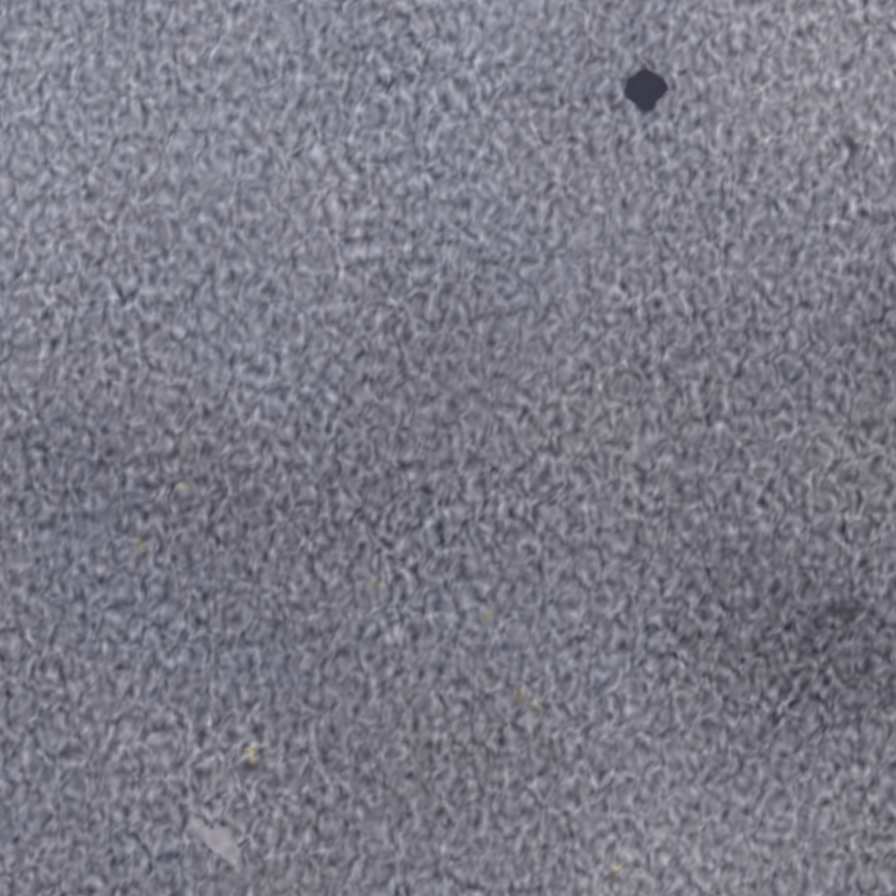
Give the GLSL for this texture, as a three.js fragment shader.

```glsl
// Worn grey asphalt: fine, slightly upright grains over broad cloudy stains,
// built from layered gradient noise with a cool-to-warm drift across the slab.
// A dark pit, a pale chip, short cracks and faint ochre flecks lie on top.

varying vec2 vUv;

vec2 hash22(vec2 p) {
  vec3 q = fract(vec3(p.xyx) * vec3(0.1031, 0.1030, 0.0973));
  q += dot(q, q.yzx + 33.33);
  return fract((q.xx + q.yz) * q.zy);
}

float cornerSlope(vec2 cell, vec2 corner, vec2 f) {
  return dot(hash22(cell + corner) * 2.0 - 1.0, f - corner);
}

// Gradient noise, roughly -0.6 to 0.6
float noise(vec2 p) {
  vec2 cell = floor(p);
  vec2 f = fract(p);
  vec2 w = f * f * f * (f * (f * 6.0 - 15.0) + 10.0);
  float low = mix(cornerSlope(cell, vec2(0.0, 0.0), f), cornerSlope(cell, vec2(1.0, 0.0), f), w.x);
  float high = mix(cornerSlope(cell, vec2(0.0, 1.0), f), cornerSlope(cell, vec2(1.0, 1.0), f), w.x);
  return mix(low, high, w.y);
}

float fbm(vec2 p) {
  float sum = 0.0;
  float gain = 1.0;
  for (int i = 0; i < 4; i++) {
    sum += gain * noise(p);
    p = mat2(1.6, 1.2, -1.2, 1.6) * p + 17.3;
    gain *= 0.5;
  }
  return sum;
}

vec2 rotate(vec2 p, float angle) {
  float c = cos(angle);
  float s = sin(angle);
  return vec2(c * p.x + s * p.y, c * p.y - s * p.x);
}

// Soft elliptical patch, 1 at its centre
float patchAt(vec2 p, vec2 centre, vec2 size, float angle) {
  vec2 q = rotate(p - centre, angle) / size;
  return exp(-dot(q, q));
}

// Grains: warped, leaning noise at two sizes
float grain(vec2 p) {
  vec2 warp = vec2(noise(p * 38.0 + 5.0), noise(p * 38.0 + 71.0));
  vec2 q = rotate(p, 0.12) + warp * 0.007;
  float coarse = noise(q * vec2(96.0, 70.0) + 11.0);
  float fine = noise(rotate(q, -0.45) * vec2(150.0, 112.0) + 43.0);
  return coarse + 0.65 * fine;
}

// Broad light and dark areas of the slab
float slabTone(vec2 p) {
  float tone = 0.462 + 0.065 * smoothstep(0.4, 1.0, p.y);
  tone += 0.025 * patchAt(p, vec2(0.08, 0.78), vec2(0.3, 0.25), 0.0);
  tone += 0.055 * patchAt(p, vec2(0.72, 0.05), vec2(0.2, 0.15), 0.3);
  tone += 0.030 * patchAt(p, vec2(0.15, 0.58), vec2(0.18, 0.07), -0.2);
  tone -= 0.035 * patchAt(p, vec2(0.45, 0.43), vec2(0.4, 0.09), -0.2);
  tone -= 0.060 * patchAt(p, vec2(0.92, 0.27), vec2(0.15, 0.11), -0.4);
  tone -= 0.035 * patchAt(p, vec2(1.0, 0.62), vec2(0.07, 0.12), 0.0);
  return tone + 0.055 * fbm(p * 4.0 + 3.0);
}

void main() {
  vec2 p = vUv;
  float contrast = 0.27 + 0.08 * noise(p * 6.0 + 29.0);
  float tone = slabTone(p) + contrast * grain(p);

  // Cool on the left, warmer toward the lower right, with small tint shifts
  float warmth = 0.4 * (p.x - p.y) + 0.7 * fbm(p * 5.0 + 51.0) + 0.7 * noise(p * 48.0);
  vec3 colour = vec3(tone) + vec3(0.002, 0.0, 0.046);
  colour += warmth * vec3(0.014, 0.002, -0.022);

  // Sparse ochre flecks
  for (int i = 0; i < 9; i++) {
    vec2 centre = hash22(vec2(float(i) * 7.0 + 2.0, 19.0)) * vec2(0.9, 0.55);
    float fleck = patchAt(p, centre, vec2(0.009, 0.004), float(i) * 1.3);
    colour += fleck * vec3(0.10, 0.08, -0.02);
  }

  float ragged = noise(p * 75.0 + 8.0);

  // Pale chip
  vec2 chip = rotate(p - vec2(0.245, 0.06), -0.75) / vec2(0.034, 0.014);
  float chipMask = 1.0 - smoothstep(0.65, 1.1, length(chip) + 0.6 * ragged);
  colour = mix(colour, vec3(0.63, 0.62, 0.64) + 0.1 * ragged, 0.85 * chipMask);

  // Short cracks
  float crack = patchAt(p, vec2(0.945, 0.318 + 0.006 * ragged), vec2(0.027, 0.005), 0.15);
  crack += patchAt(p, vec2(0.95 + 0.006 * ragged, 0.835), vec2(0.005, 0.02), 0.2);
  colour = mix(colour, vec3(0.24, 0.23, 0.26), 0.75 * min(crack, 1.0));

  // Dark pit with a rough diamond outline
  vec2 pit = abs(p - vec2(0.72, 0.9));
  float pitRadius = mix(length(pit), pit.x + pit.y, 0.55) + 0.009 * ragged;
  float pitMask = 1.0 - smoothstep(0.022, 0.030, pitRadius);
  colour = mix(colour, vec3(0.23, 0.23, 0.29) + 0.03 * ragged, pitMask);

  gl_FragColor = vec4(colour, 1.0);
}
```
